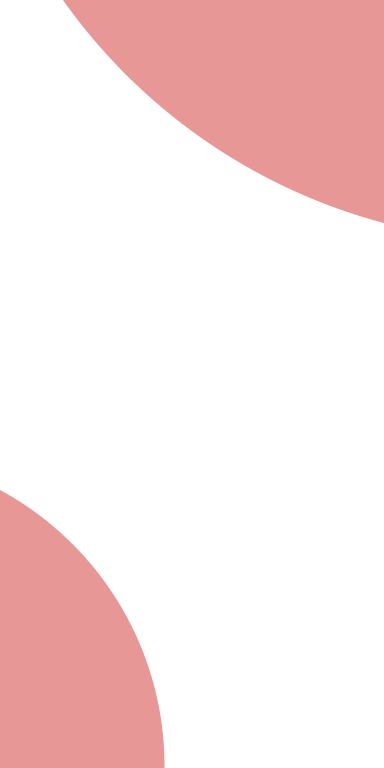
A Shadertoy shader for this background:

```glsl
// Two large rose discs cropped by opposite corners of a white canvas.

const vec3 WHITE = vec3(1.0);
const vec3 ROSE = vec3(0.91, 0.592, 0.592);

// Signed distance to a circle, negative inside
float circleDistance(vec2 point, vec2 center, float radius) {
    return length(point - center) - radius;
}

// Coverage of a shape, with an edge one pixel wide
float coverage(float dist, float pixel) {
    return clamp(0.5 - dist / pixel, 0.0, 1.0);
}

void mainImage(out vec4 fragColor, in vec2 fragCoord) {
    // Canvas height is one unit
    float pixel = 1.0 / iResolution.y;
    vec2 point = fragCoord * pixel;

    float lowerLeft = circleDistance(point, vec2(-0.1944, 0.0026), 0.4086);
    float upperRight = circleDistance(point, vec2(0.6919, 1.4319), 0.7474);

    // Union of both discs over the white ground
    float discs = coverage(min(lowerLeft, upperRight), pixel);
    fragColor = vec4(mix(WHITE, ROSE, discs), 1.0);
}
```
